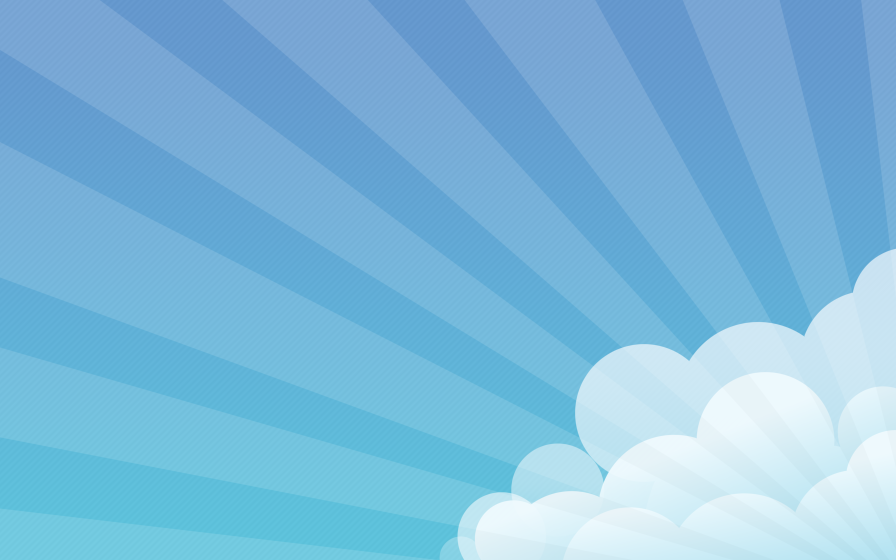
A WebGL 2 fragment shader for this background:

```glsl
#version 300 es
precision highp float;

uniform vec2 u_resolution;
out vec4 fragColor;

float circle(vec2 p, vec3 c) {
    return length(p - c.xy) - c.z;
}

// Distance to a cloud bank made of round puffs (x, y, radius)
float puffs(vec2 p, vec3 bank[6]) {
    float d = 10.0;
    for (int i = 0; i < 6; i++) d = min(d, circle(p, bank[i]));
    return d;
}

float cover(float d) {
    float pixel = 1.0 / u_resolution.y;
    return 1.0 - smoothstep(-0.7 * pixel, 0.7 * pixel, d);
}

// Alternating sunbeams: 1 in a pale beam, 0 in a deep one
float sunbeams(vec2 p) {
    float edges[14] = float[14](
        0.1165, 0.2441, 0.3854, 0.5007, 0.6489, 0.7410, 0.8552,
        0.9328, 1.0239, 1.0991, 1.2208, 1.2885, 1.3794, 1.4538);
    vec2 q = p - vec2(1.667, -0.104);
    float angle = atan(-q.x, q.y);
    float beam = 1.0;
    float turn = -1.0;
    for (int i = 0; i < 14; i++) {
        beam += turn * cover((edges[i] - angle) * length(q));
        turn = -turn;
    }
    return beam;
}

vec3 skyColor(float y) {
    vec3 upper = mix(vec3(0.38, 0.675, 0.84), vec3(0.395, 0.595, 0.805), smoothstep(0.4, 1.0, y));
    return mix(vec3(0.365, 0.765, 0.86), upper, smoothstep(-0.05, 0.6, y));
}

// Cloud tint fading from a bright crest line down to aqua
vec3 cloudColor(float belowCrest, float beam) {
    float light = clamp(1.0 - belowCrest, 0.0, 1.0);
    return mix(vec3(0.67, 0.87, 0.93), vec3(0.93, 0.97, 0.985), light) + 0.02 * (beam - 0.5);
}

void main() {
    vec2 p = gl_FragCoord.xy / u_resolution.y;
    float beam = sunbeams(p);
    vec3 white = vec3(0.98, 0.99, 1.0);

    // Sky, beams and fine diagonal hatching
    vec3 color = mix(skyColor(p.y), vec3(1.0), 0.13 * beam);
    color += 0.008 * cos(6.28318 * (p.x - p.y) / 0.0115);

    // Faint outlying puffs
    float wisps = min(circle(p, vec3(0.996, 0.125, 0.083)), circle(p, vec3(0.823, 0.004, 0.038)));
    color = mix(color, white, cover(wisps) * mix(0.25, 0.5, smoothstep(0.0, 0.15, p.y)));

    // Translucent rear bank
    float rear = puffs(p, vec3[6](
        vec3(1.150, 0.2625, 0.123), vec3(1.354, 0.281, 0.144), vec3(1.552, 0.358, 0.123),
        vec3(1.621, 0.458, 0.100), vec3(0.896, 0.042, 0.079), vec3(1.458, 0.021, 0.3125)));
    color = mix(color, white, cover(rear) * mix(0.57, 0.68, smoothstep(0.1, 0.4, p.y)));

    // Middle bank
    float middle = puffs(p, vec3[6](
        vec3(1.367, 0.2125, 0.123), vec3(1.204, 0.0875, 0.136), vec3(1.577, 0.229, 0.081),
        vec3(1.021, 0.0, 0.123), vec3(0.917, 0.0375, 0.069), vec3(1.4375, -0.083, 0.292)));
    float middleCrest = 0.12 + 0.4 * (p.x - 1.02);
    color = mix(color, cloudColor((middleCrest - p.y) / 0.25, beam), 0.93 * cover(middle));

    // Front bank
    float front = puffs(p, vec3[6](
        vec3(1.125, -0.029, 0.123), vec3(1.329, -0.021, 0.140), vec3(1.531, 0.042, 0.119),
        vec3(1.600, 0.142, 0.090), vec3(1.458, -0.125, 0.208), vec3(1.250, -0.100, 0.100)));
    float frontCrest = 0.09 + 0.22 * (p.x - 1.125);
    color = mix(color, cloudColor((frontCrest - p.y) / 0.2, beam), 0.96 * cover(front));

    fragColor = vec4(clamp(color, 0.0, 1.0), 1.0);
}
```
